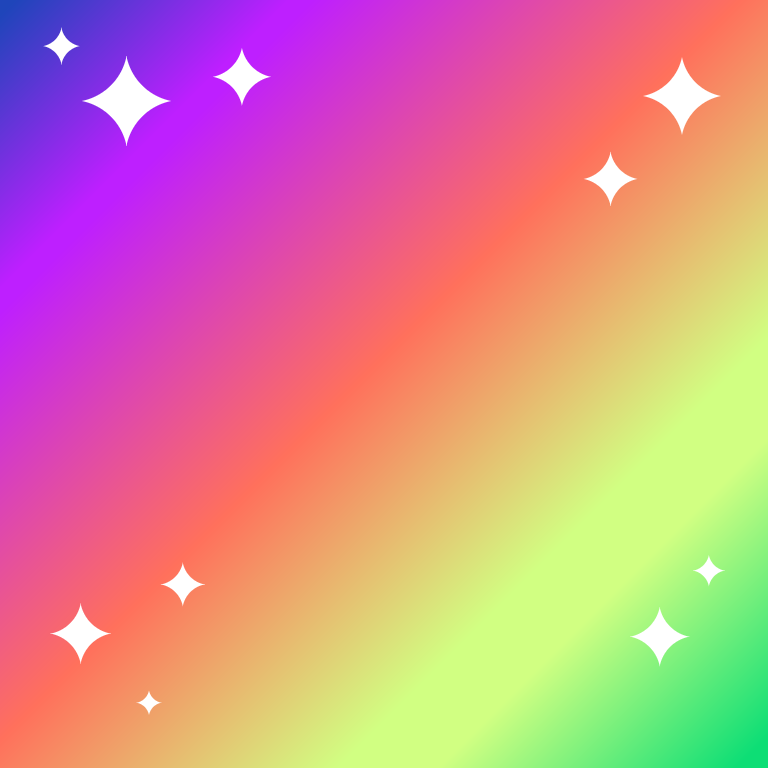
Give the GLSL for this background, as a Shadertoy shader.

```glsl
const vec3 BLUE   = vec3(0.12, 0.27, 0.73);
const vec3 PURPLE = vec3(0.745, 0.12, 1.0);
const vec3 CORAL  = vec3(1.0, 0.44, 0.36);
const vec3 LIME   = vec3(0.82, 1.0, 0.51);
const vec3 GREEN  = vec3(0.05, 0.87, 0.46);
const vec3 STAR_COLOR = vec3(1.0);

// Gradient stops along the diagonal, from top left to bottom right
const float BLUE_END     = 0.01;
const float PURPLE_START = 0.188;
const float PURPLE_END   = 0.203;
const float CORAL_STOP   = 0.482;
const float LIME_START   = 0.72;
const float LIME_END     = 0.785;
const float GREEN_START  = 0.98;

// Centre of each star's concave arcs, in star radii; larger is fuller
const float ARC_CENTER = 1.25;

// Star centre (xy) and radius (z)
const int STAR_COUNT = 10;
const vec3 STARS[STAR_COUNT] = vec3[STAR_COUNT](
    vec3(0.080, 0.940, 0.0237), vec3(0.1647, 0.8685, 0.0583),
    vec3(0.315, 0.900, 0.0378), vec3(0.888, 0.875, 0.0508),
    vec3(0.795, 0.767, 0.0350), vec3(0.238, 0.239, 0.0283),
    vec3(0.105, 0.175, 0.0390), vec3(0.194, 0.085, 0.0160),
    vec3(0.923, 0.257, 0.0203), vec3(0.859, 0.171, 0.0384));

float ramp(float from, float to, float t) {
    return clamp((t - from) / (to - from), 0.0, 1.0);
}

vec3 diagonalGradient(vec2 uv) {
    float t = 0.5 * (uv.x + 1.0 - uv.y);
    vec3 color = mix(BLUE, PURPLE, ramp(BLUE_END, PURPLE_START, t));
    color = mix(color, CORAL, ramp(PURPLE_END, CORAL_STOP, t));
    color = mix(color, LIME, ramp(CORAL_STOP, LIME_START, t));
    return mix(color, GREEN, ramp(LIME_END, GREEN_START, t));
}

// Four-pointed star: a diamond with a circle cut from each side
float starDistance(vec2 p, float radius) {
    p = abs(p) / radius;
    float arcRadius = length(vec2(ARC_CENTER - 1.0, ARC_CENTER));
    float arc = arcRadius - length(p - ARC_CENTER);
    float diamond = (p.x + p.y - 1.0) * inversesqrt(2.0);
    return max(arc, diamond) * radius;
}

void mainImage(out vec4 fragColor, in vec2 fragCoord) {
    vec2 uv = fragCoord / iResolution.xy;
    float pixel = 1.0 / min(iResolution.x, iResolution.y);
    vec2 aspect = iResolution.xy * pixel;

    vec3 color = diagonalGradient(uv);

    // Nearest star edge
    float edge = 1.0;
    for (int i = 0; i < STAR_COUNT; i++) {
        vec2 offset = (uv - STARS[i].xy) * aspect;
        edge = min(edge, starDistance(offset, STARS[i].z));
    }
    float coverage = clamp(0.5 - edge / pixel, 0.0, 1.0);

    fragColor = vec4(mix(color, STAR_COLOR, coverage), 1.0);
}
```
